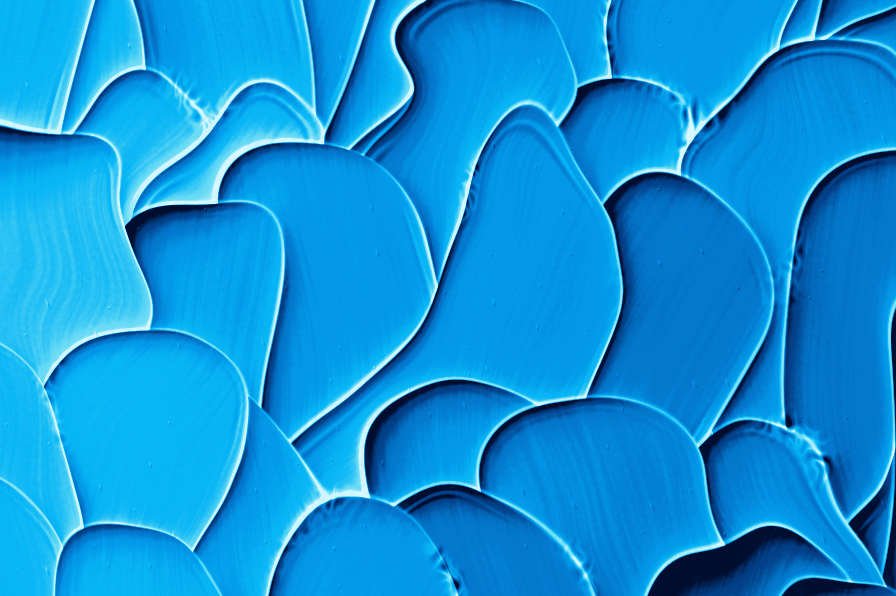
Reproduce this texture procedurally as a Shadertoy shader.

```glsl
// Thick blue paint laid in overlapping palette-knife dabs with raised glossy rims.

vec2 hash2(vec2 p) {
    p = vec2(dot(p, vec2(127.1, 311.7)), dot(p, vec2(269.5, 183.3)));
    return fract(sin(p) * 43758.5);
}

float cornerSlope(vec2 cell, vec2 offset) {
    return dot(hash2(cell) * 2.0 - 1.0, offset);
}

// Gradient noise, roughly -0.7 to 0.7
float noise(vec2 p) {
    vec2 i = floor(p), f = fract(p);
    vec2 u = f * f * f * (f * (f * 6.0 - 15.0) + 10.0);
    vec2 e = vec2(0.0, 1.0);
    return mix(mix(cornerSlope(i, f), cornerSlope(i + e.yx, f - e.yx), u.x),
               mix(cornerSlope(i + e.xy, f - e.xy), cornerSlope(i + 1.0, f - 1.0), u.x), u.y);
}

float bell(float x) { return exp(-x * x); }

// Tone 0 is deep shadow, 1 and above is gloss
vec3 paintColor(float tone) {
    vec3 c = mix(vec3(0.0, 0.05, 0.18), vec3(0.01, 0.25, 0.53), smoothstep(0.0, 0.2, tone));
    c = mix(c, vec3(0.01, 0.47, 0.80), smoothstep(0.2, 0.43, tone));
    c = mix(c, vec3(0.01, 0.60, 0.91), smoothstep(0.43, 0.6, tone));
    c = mix(c, vec3(0.03, 0.71, 0.96), smoothstep(0.6, 0.76, tone));
    c = mix(c, vec3(0.42, 0.86, 0.96), smoothstep(0.76, 1.0, tone));
    return mix(c, vec3(0.85, 0.97, 1.0), smoothstep(1.0, 1.3, tone));
}

// Lays one arch-topped dab over the tone beneath it; wobble is a pair of slow
// noises, fold the wrinkle height, grain the local frame of the topmost dab
void layDab(inout float tone, inout vec2 grain, vec2 offset, vec2 seed,
            float base, vec2 wobble, float fold) {
    if (offset.y > 0.4) return;
    vec2 shape = hash2(seed + 3.7), look = hash2(seed + 8.1), form = hash2(seed + 15.3);

    // Leaning, skewed, bent and warped local frame
    float tilt = mix(-0.3, 0.75, shape.x);
    mat2 turn = mat2(cos(tilt), sin(tilt), -sin(tilt), cos(tilt));
    mat2 frame = mat2(1.0, mix(-0.25, 0.5, form.x), 0.0, 1.0) * turn;
    vec2 q = frame * (offset + 0.09 * wobble * (1.5 * look - 0.3));
    q.x += (form.y - 0.5) * 0.2 * sin(q.y * 4.5);

    // Round top, open downward
    float radius = mix(0.11, 0.205, shape.y);
    vec2 a = vec2(q.x, max(q.y, 0.0));
    if (max(abs(a.x), a.y) > radius + 0.1) return;
    vec2 k = pow(abs(a) + 1e-4, vec2(2.5));
    float d = pow(k.x + k.y, 0.4) - radius;
    float edge = abs(d);

    // Light from the upper left
    vec2 normal = (a / max(radius, length(a))) * frame;
    normal /= max(1.0, length(normal));
    float facing = dot(normal, normalize(vec2(-0.65, 0.76)));
    float lit = max(facing, 0.0), away = max(-facing, 0.0);
    float thick = clamp(0.5 + 1.1 * mix(wobble.x, wobble.y, form.y), 0.05, 1.0);

    // Steep upper wall, then a soft cast shadow of varying reach
    float reach = mix(0.025, 0.11, look.y * look.y);
    float depth = mix(0.32, 0.62, look.y);
    float inner = base + (look.x - 0.5) * 0.16;
    inner -= lit * (0.42 * exp(-edge / 0.013) + depth * exp(-edge / reach));
    inner += away * (0.28 * exp(-edge / 0.012) + 0.1 * exp(-edge / 0.05));

    // Second lip pressed along the inside of the rim
    float lip = d + 0.017 + 0.02 * wobble.y;
    float lipFade = smoothstep(-0.1, 0.3, wobble.x * (look.x - 0.5) * 2.5);
    inner += lipFade * (0.2 * bell(lip / 0.003) - 0.16 * bell((lip + 0.007) / 0.004));

    // Outer slope of the rim
    float outer = tone
                + lit * (0.3 * exp(-edge / (0.006 + 0.014 * thick)) + 0.1 * exp(-edge / 0.04))
                - away * (0.55 * exp(-edge / 0.012) + 0.2 * exp(-edge / 0.035));

    float aa = 1.0 / iResolution.y;
    tone = mix(outer, inner, smoothstep(aa, -aa, d));
    if (d < 0.0) grain = q + seed * 3.1;

    // Glossy crest of uneven width, and torn folds
    float width = 0.0018 + 0.0045 * thick * thick;
    tone += (0.15 + 0.42 * thick) * bell((d - 0.004 * facing) / width);
    tone = clamp(tone + fold * bell(d / 0.017), 0.0, 1.25);
}

// Sparse pits and short nicks of mixed size
float specks(vec2 p) {
    vec2 grid = p * 15.0, cell = floor(grid);
    vec2 pick = hash2(cell + 41.0), kind = hash2(cell + 9.0);
    vec2 q = (fract(grid) - 0.15 - 0.7 * pick) / 15.0;
    q.x += (kind.x - 0.5) * q.y;
    q /= vec2(0.0017, mix(0.0015, 0.006, kind.x * kind.x));
    return step(0.68, kind.y) * exp(-dot(q, q)) * (q.y - q.x) * 0.25;
}

void mainImage(out vec4 fragColor, in vec2 fragCoord) {
    vec2 p = fragCoord / iResolution.y;
    float across = fragCoord.x / iResolution.x;

    // Brighter on the left, deeper on the right
    float base = mix(0.81, 0.46, smoothstep(-0.15, 0.95, across)) + 0.04 * (p.y - 0.5);
    float tone = base;

    // Slow wobble and wrinkled patches shared by all dabs
    vec2 wobble = vec2(noise(p * 5.0), noise(p * 5.0 + 31.7));
    float torn = smoothstep(0.12, 0.4, noise(p * 4.0 + 12.3));
    vec2 bent = p + 0.03 * noise(p * 20.0);
    float fold = 0.85 * torn * (0.55 - 2.6 * abs(noise(bent * vec2(50.0, 32.0))));

    // Rows from top to bottom, columns in shuffled order
    vec2 grain = p;
    for (int row = 0; row < 5; row++) {
        for (int i = 0; i < 7; i++) {
            vec2 seed = vec2(float((i * 3 + row) % 7), float(row)) + 1.0;
            vec2 center = vec2(-0.42 + 0.29 * seed.x + 0.145 * mod(seed.y, 2.0),
                               1.36 - 0.28 * seed.y);
            center += (hash2(seed) - 0.5) * vec2(0.16, 0.22);
            layDab(tone, grain, p - center, seed, base, wobble, fold);
        }
    }

    // Long knife streaks, specks and fine tooth
    tone += 0.06 * noise(grain * vec2(80.0, 2.5)) + 0.05 * noise(grain * vec2(200.0, 6.0));
    tone += specks(p) + 0.03 * noise(p * 130.0);
    fragColor = vec4(paintColor(tone), 1.0);
}
```
